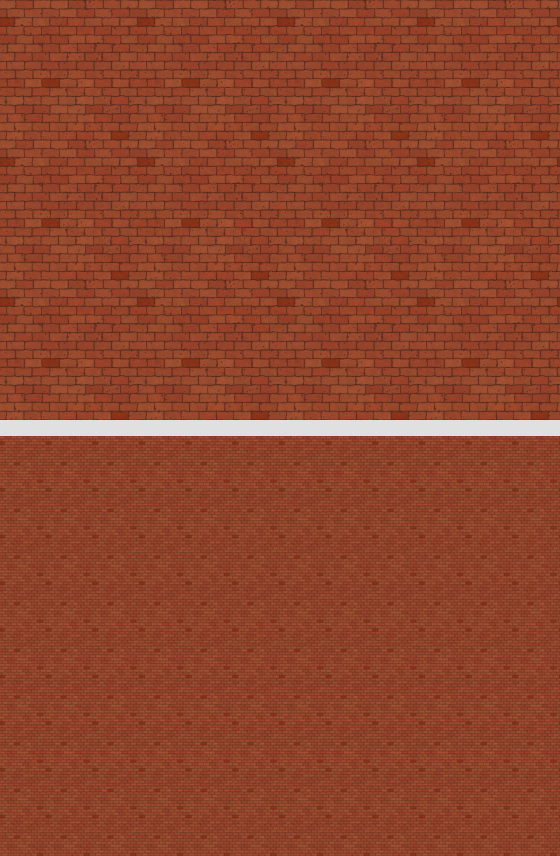
Top: one tile. Bottom: repeated 3 by 3.
Write a Shadertoy shader that draws this texture.

```glsl
// Weathered red brick wall in running bond, with thin dark joints, chips and a few overburnt bricks.

#define TILES vec2(4.0, 3.0)        // repeats across and down
#define TILE_SIZE 192.0             // side of one tile, in wall units
#define BRICK vec2(24.0, 12.0)      // brick pitch, in wall units
#define JOINT 1.05                  // joint width
#define WOBBLE 1.5                  // unevenness of the brick edges
#define CHIP_CELLS 32.0             // chip grid cells along a tile
#define CHIP_CHANCE 0.27
#define CLAY vec3(0.605, 0.302, 0.186)
#define RED_CLAY vec3(0.585, 0.248, 0.158)
#define OVERBURNT vec3(0.540, 0.200, 0.095)
#define MORTAR vec3(0.300, 0.160, 0.120)
#define CHIP_COLOR vec3(0.360, 0.165, 0.120)

// Integer hash of a non-negative cell, with a seed, to 0..1
float hash(vec2 cell, float seed) {
    uvec3 v = uvec3(cell, seed);
    uint h = v.x * 1597334677u ^ v.y * 3812015801u ^ v.z * 2798796415u;
    h = (h ^ (h >> 16)) * 2246822519u;
    h = (h ^ (h >> 13)) * 3266489917u;
    return float((h ^ (h >> 16)) >> 8) / 16777216.0;
}

// Value noise that wraps after one tile; cells = lattice cells along the tile
float noise(vec2 pos, float cells, float seed) {
    vec2 p = pos / TILE_SIZE * cells;
    vec2 i = floor(p), f = fract(p);
    f = f * f * (3.0 - 2.0 * f);
    vec2 a = mod(i, cells), b = mod(i + 1.0, cells);
    return mix(mix(hash(a, seed), hash(vec2(b.x, a.y), seed), f.x),
               mix(hash(vec2(a.x, b.y), seed), hash(b, seed), f.x), f.y);
}

float roundedBox(vec2 p, vec2 halfSize, float radius) {
    vec2 d = abs(p) - halfSize + radius;
    return length(max(d, 0.0)) + min(max(d.x, d.y), 0.0) - radius;
}

// Signed distance to the nearest scattered chip; chips shrink away from joints
float chipDistance(vec2 pos, float nearEdge) {
    vec2 p = pos / TILE_SIZE * CHIP_CELLS;
    vec2 base = floor(p);
    float nearest = 10.0;
    for (int y = -1; y <= 1; y++)
    for (int x = -1; x <= 1; x++) {
        vec2 cell = base + vec2(x, y);
        vec2 id = mod(cell, CHIP_CELLS);
        if (hash(id, 11.0) > CHIP_CHANCE) continue;
        vec2 center = cell + vec2(hash(id, 12.0), hash(id, 13.0));
        float size = hash(id, 14.0);
        float radius = mix(0.4, 1.7, size * size) * mix(0.55, 1.0, nearEdge);
        nearest = min(nearest, length(p - center) * TILE_SIZE / CHIP_CELLS - radius);
    }
    return nearest;
}

// Coverage of the region where d > 0, for a given pixel size
float coverage(float d, float pixel) {
    return clamp(0.5 + d / pixel, 0.0, 1.0);
}

void mainImage(out vec4 fragColor, in vec2 fragCoord) {
    vec2 uv = fragCoord / iResolution.xy;
    vec2 pos = fract(vec2(uv.x, 1.0 - uv.y) * TILES) * TILE_SIZE;
    float pixel = TILE_SIZE * TILES.x / iResolution.x;

    // Uneven edges
    vec2 coarse = vec2(noise(pos, 32.0, 1.0), noise(pos, 32.0, 2.0)) - 0.5;
    vec2 fine = vec2(noise(pos, 80.0, 3.0), noise(pos, 80.0, 4.0)) - 0.5;
    vec2 warped = pos + WOBBLE * (0.6 * coarse + 0.7 * fine);

    // Running bond: every other course shifts by half a brick
    vec2 bricks = TILE_SIZE / BRICK;
    float row = mod(floor(warped.y / BRICK.y), bricks.y);
    float shift = mod(row, 2.0) < 0.5 ? 21.0 : 9.0;
    shift += 2.0 * (hash(vec2(row, 0.0), 5.0) - 0.5);
    vec2 p = vec2(warped.x - shift, warped.y) / BRICK;
    vec2 brick = vec2(mod(floor(p.x), bricks.x), row);
    vec2 local = (fract(p) - 0.5) * BRICK;
    float d = roundedBox(local, 0.5 * (BRICK - JOINT), 1.3);

    // Brick colour, with three overburnt bricks spread through the tile
    vec3 color = mix(CLAY, RED_CLAY, pow(hash(brick, 6.0), 1.2));
    float index = brick.y * bricks.x + brick.x;
    if (mod(index - 22.1, 51.5) < 1.0) color = OVERBURNT;
    color *= 1.0 + 0.05 * (hash(brick, 7.0) - 0.5);
    color *= 1.0 + 0.07 * (noise(pos, 24.0, 8.0) - 0.5)
                 + 0.07 * (noise(pos, 96.0, 9.0) - 0.5);

    // Soiled rim, chips and mortar
    float nearEdge = smoothstep(-3.5, -0.3, d);
    color *= 1.0 - 0.13 * smoothstep(-1.8, 0.0, d) * noise(pos, 40.0, 10.0);
    float chip = chipDistance(pos + 2.0 * fine, nearEdge);
    color = mix(color, CHIP_COLOR, 0.8 * coverage(-chip, pixel));
    float jointDepth = mix(0.65, 1.0, noise(pos, 32.0, 15.0));
    color = mix(color, MORTAR, jointDepth * coverage(d, pixel));

    fragColor = vec4(color, 1.0);
}
```
